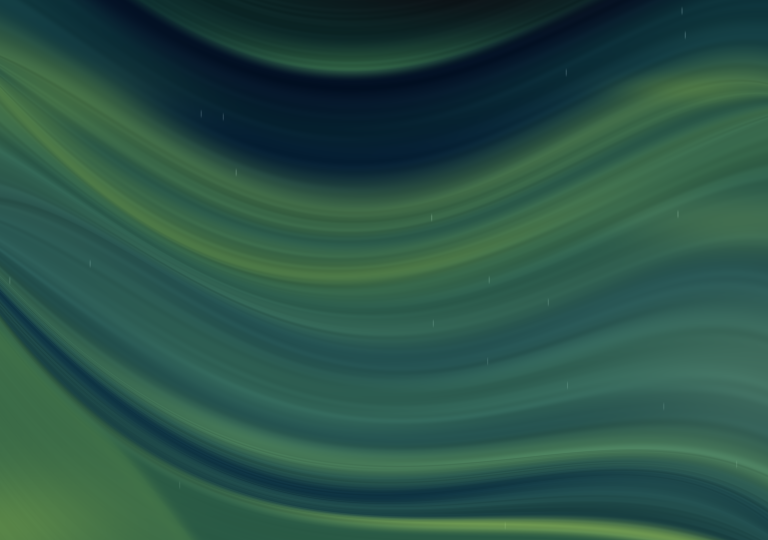
This background is drawn by a WebGL 1 fragment shader. Its source:

```glsl
precision highp float;
// Flowing ribbons of green, teal and navy, like light sweeping through silk.
// Seven guide curves define a flow coordinate; a colour ramp runs across it,
// then soft glows, fine streaks along the flow and sparse dust are added.
uniform vec2 u_resolution;

float hash(vec2 p) {
  vec3 q = fract(p.xyx * 0.1031);
  q += dot(q, q.yzx + 33.33);
  return fract((q.x + q.y) * q.z);
}

float noise(vec2 p) {
  vec2 i = floor(p), f = fract(p);
  f = f * f * (3.0 - 2.0 * f);
  return mix(mix(hash(i), hash(i + vec2(1, 0)), f.x),
             mix(hash(i + vec2(0, 1)), hash(i + vec2(1, 1)), f.x), f.y);
}

// Quartic through five evenly spaced depths
float curve(float x, float a, float b, float c, float d, float e) {
  float t = 4.0 * x;
  float bend = d - 3.0 * c + 3.0 * b - a + (t - 3.0) / 4.0 * (e - 4.0 * d + 6.0 * c - 4.0 * b + a);
  return a + t * (b - a + (t - 1.0) / 2.0 * (c - 2.0 * b + a + (t - 2.0) / 3.0 * bend));
}

float between(float depth, float top, float bottom) {
  return clamp((depth - top) / (bottom - top), 0.0, 1.0);
}

void blend(inout vec3 col, float v, float start, float end, vec3 next) {
  col = mix(col, next, smoothstep(start, end, v));
}

float glow(vec2 p, vec2 centre, vec2 size) {
  vec2 q = (p - centre) / size;
  return exp(-dot(q, q));
}

void main() {
  vec2 p = gl_FragCoord.xy / u_resolution;
  p.y = 1.0 - p.y; // depth below the top edge
  float x = p.x, y = p.y;

  // Guide curves from top to bottom
  float crest = curve(x, -0.204, 0.059, 0.130, 0.015, -0.130);
  float upper = curve(x, 0.098, 0.296, 0.381, 0.250, 0.152);
  float bright = curve(x, 0.172, 0.457, 0.507, 0.392, 0.225);
  float middle = curve(x, 0.370, 0.539, 0.665, 0.591, 0.526);
  float pale = curve(x, 0.508, 0.777, 0.861, 0.836, 0.874);
  float navy = curve(x, 0.545, 0.836, 0.922, 0.885, 0.967);
  float rim = curve(x, 0.591, 0.888, 0.965, 0.976, 1.050);

  // Flow coordinate: one unit per layer
  float v = min((y - crest) / 0.13, 0.0) + between(y, crest, upper)
    + between(y, upper, bright) + between(y, bright, middle)
    + between(y, middle, pale) + between(y, pale, navy)
    + between(y, navy, rim) + max((y - rim) / 0.1, 0.0);
  float w = v + 0.07 * (noise(vec2(x * 3.0, v * 3.0)) - 0.5);
  float right = smoothstep(0.5, 0.95, x);
  float left = 1.0 - smoothstep(0.0, 0.35, x);

  // Top fold and dark band
  vec3 col = vec3(0.04, 0.15, 0.15);
  float lit = glow(p, vec2(0.46, 0.12), vec2(0.19, 0.2));
  blend(col, v, -0.5, -0.06, mix(vec3(0.05, 0.18, 0.19), vec3(0.18, 0.37, 0.26), lit));
  blend(col, v, -0.05, 0.08, vec3(0.01, 0.065, 0.14));
  blend(col, w, 0.12, 0.45, mix(vec3(0.03, 0.14, 0.20), vec3(0.05, 0.20, 0.23), max(left, right)));
  blend(col, w, 0.46, 0.68, mix(vec3(0.02, 0.12, 0.20), vec3(0.07, 0.23, 0.25), max(left, right)));
  // Green sweep
  blend(col, w, 0.70, 1.05, vec3(0.25, 0.42, 0.28));
  blend(col, w, 1.06, 1.25, vec3(0.22, 0.40, 0.28));
  blend(col, w, 1.30, 1.50, vec3(0.16, 0.34, 0.28));
  blend(col, w, 1.50, 1.72, vec3(0.22, 0.40, 0.28));
  blend(col, v, 1.72, 1.98, mix(vec3(0.29, 0.46, 0.27), vec3(0.22, 0.41, 0.30), right));
  blend(col, v, 1.98, 2.18, vec3(0.21, 0.40, 0.29));
  // Teal body
  blend(col, w, 2.16, 2.45, vec3(0.17, 0.36, 0.30));
  blend(col, w, 2.42, 2.68, vec3(0.19, 0.38, 0.32));
  blend(col, w, 2.68, 2.98, mix(vec3(0.14, 0.32, 0.32), vec3(0.17, 0.34, 0.31), left));
  blend(col, w, 3.02, 3.35, mix(vec3(0.19, 0.39, 0.34), vec3(0.16, 0.34, 0.32), left));
  blend(col, w, 3.52, 3.77, vec3(0.14, 0.32, 0.31));
  // Pale ribbon, navy channel and lit rim
  blend(col, v, 3.77, 4.00, mix(vec3(0.27, 0.47, 0.34), vec3(0.19, 0.37, 0.30), left));
  blend(col, w, 4.10, 4.50, vec3(0.15, 0.33, 0.30));
  blend(col, w, 4.50, 4.95, mix(vec3(0.06, 0.21, 0.27), vec3(0.10, 0.27, 0.29), right));
  blend(col, w, 5.00, 5.45, vec3(0.12, 0.29, 0.29));
  blend(col, w, 5.45, 5.80, vec3(0.10, 0.26, 0.27));
  vec3 rimColour = mix(vec3(0.20, 0.38, 0.28), vec3(0.43, 0.60, 0.32), smoothstep(0.25, 0.65, x));
  blend(col, v, 5.72, 6.00, rimColour);
  blend(col, v, 6.00, 6.25, vec3(0.16, 0.35, 0.27));

  // Lower left sheet with a slanted edge
  float sheet = y - (0.613 + 1.21 * x + 1.43 * x * x);
  float sheetMask = smoothstep(-0.04, 0.03, sheet) * smoothstep(5.9, 6.3, v);
  col = mix(col, vec3(0.23, 0.42, 0.28), sheetMask);
  col += vec3(0.04, 0.05, 0.01) * exp(-abs(sheet) * 45.0) * sheetMask;

  // Broad glows and shadows
  col = mix(col, vec3(0.05, 0.06, 0.08), 0.9 * glow(p, vec2(0.58, -0.02), vec2(0.19, 0.065)));
  col = mix(col, vec3(0.38, 0.55, 0.28), 0.75 * glow(p, vec2(0.0, 0.98), vec2(0.14, 0.10)));
  col = mix(col, vec3(0.29, 0.46, 0.26), 0.5 * glow(p, vec2(0.04, 0.19), vec2(0.13, 0.07)));
  col = mix(col, vec3(0.32, 0.48, 0.26), 0.6 * glow(p, vec2(0.90, 0.165), vec2(0.08, 0.025)));
  col = mix(col, vec3(0.30, 0.48, 0.33), 0.7 * glow(p, vec2(0.96, 0.41), vec2(0.15, 0.05)));
  col = mix(col, vec3(0.30, 0.47, 0.40), 0.6 * glow(p, vec2(1.02, 0.70), vec2(0.22, 0.16)));

  // Fine streaks along the flow, faint on the sheet
  float streak = noise(vec2(x * 2.5, v * 9.0)) + 0.8 * noise(vec2(x * 3.0 + 7.0, v * 24.0)) - 0.9;
  col += (0.10 * col + 0.012) * streak * (1.0 - 0.85 * smoothstep(6.0, 6.4, v));

  // Sparse upright dust flecks
  vec2 grid = p * vec2(40.0, 26.0), cell = floor(grid);
  vec2 off = abs(fract(grid) - 0.3 - 0.4 * hash(cell + 5.0));
  float fleck = step(0.975, hash(cell + 31.0)) * smoothstep(0.06, 0.0, off.x) * smoothstep(0.25, 0.05, off.y);
  col += 0.16 * fleck * (1.0 - 0.7 * y);

  gl_FragColor = vec4(clamp(col, 0.0, 1.0), 1.0);
}
```
